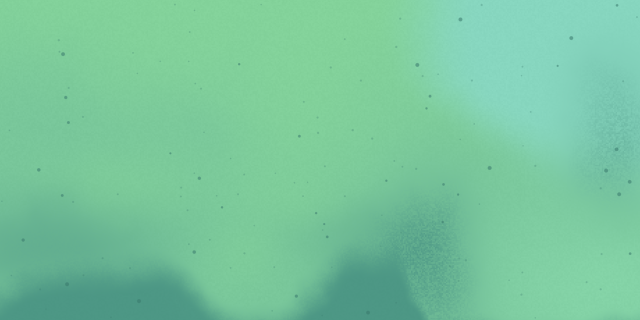
This background is drawn by a Shadertoy shader. Its source:

```glsl
// A misty wash of green paint, with an aqua glow at upper right and
// dark teal banks along the bottom. Soft gaussian blots are layered over
// a gradient, roughened by value noise, then dusted with grain and specks.

const vec3 LEAF  = vec3(0.515, 0.825, 0.605);
const vec3 SAGE  = vec3(0.465, 0.770, 0.605);
const vec3 AQUA  = vec3(0.530, 0.840, 0.750);
const vec3 MINT  = vec3(0.525, 0.835, 0.660);
const vec3 TEAL  = vec3(0.300, 0.592, 0.520);
const vec3 SPECK = vec3(0.220, 0.470, 0.420);

float hash(vec2 p) {
    vec3 q = fract(vec3(p.xyx) * 0.1031);
    q += dot(q, q.yzx + 33.33);
    return fract((q.x + q.y) * q.z);
}

float noise(vec2 p) {
    vec2 cell = floor(p), f = fract(p);
    f = f * f * (3.0 - 2.0 * f);
    float low = mix(hash(cell), hash(cell + vec2(1, 0)), f.x);
    float high = mix(hash(cell + vec2(0, 1)), hash(cell + vec2(1, 1)), f.x);
    return mix(low, high, f.y);
}

float fbm(vec2 p) {
    float sum = 0.0, weight = 0.5;
    for (int i = 0; i < 4; i++) {
        sum += weight * noise(p);
        p = mat2(1.6, 1.2, -1.2, 1.6) * p + 7.3;
        weight *= 0.5;
    }
    return sum / 0.9375;
}

// Soft elliptical spot, 1 at its centre
float blot(vec2 p, vec2 centre, vec2 radius) {
    vec2 d = (p - centre) / radius;
    return exp(-dot(d, d));
}

// Plateau between two soft ends
float plateau(float x, float start, float end, float rise, float fall) {
    return smoothstep(start - rise, start + rise, x)
         * (1.0 - smoothstep(end - fall, end + fall, x));
}

// Height of the dark banks along the bottom
float bankHeight(float x) {
    float left = plateau(x, -0.05, 0.65, 0.30, 0.14);
    float right = plateau(x, 0.96, 1.31, 0.18, 0.05);
    return -0.06 + 0.20 * left + 0.24 * right;
}

// Sparse round dots, at most one in each grid cell
float specks(vec2 p, float cells, float share) {
    vec2 g = p * cells, cell = floor(g);
    vec2 centre = 0.25 + 0.5 * vec2(hash(cell + 3.1), hash(cell + 17.7));
    float radius = mix(0.05, 0.12, hash(cell + 41.3));
    float blur = cells / iResolution.y;
    float dot1 = 1.0 - smoothstep(radius - 0.5 * blur, radius + blur, length(g - cell - centre));
    return dot1 * step(1.0 - share, hash(cell + 71.9));
}

void mainImage(out vec4 fragColor, in vec2 fragCoord) {
    vec2 p = fragCoord / iResolution.y;
    p.x *= 2.0 * iResolution.y / iResolution.x;
    float cloud = fbm(p * 5.0) - 0.5;
    float grain = noise(p * 230.0) - 0.5;
    vec2 q = p + 0.10 * vec2(cloud, fbm(p * 5.0 + 19.0) - 0.5);

    // Green gradient with paler and duller patches
    vec3 color = mix(SAGE, LEAF, smoothstep(0.25, 1.0, q.y + 0.15 * cloud));
    color = mix(color, LEAF, 0.6 * blot(q, vec2(0.93, 0.70), vec2(0.28, 0.50)));
    color = mix(color, SAGE, 0.7 * blot(q, vec2(0.08, 0.62), vec2(0.28, 0.26)));
    color = mix(color, SAGE, 0.4 * blot(q, vec2(0.62, 0.58), vec2(0.18, 0.16)));
    color = mix(color, LEAF, 0.5 * blot(q, vec2(0.40, 0.40), vec2(0.25, 0.12)));

    // Aqua glow and the mint lower right corner
    float glowEdge = 1.30 + 0.45 * smoothstep(0.85, 0.30, q.y);
    float glow = smoothstep(glowEdge - 0.14, glowEdge + 0.20, q.x) * smoothstep(0.30, 0.62, q.y);
    color = mix(color, AQUA, glow);
    color = mix(color, MINT, 0.9 * blot(q, vec2(1.90, 0.12), vec2(0.42, 0.28)));

    // Hazy shadows, rougher on the right
    float haze = 0.40 * blot(q, vec2(0.25, 0.24), vec2(0.28, 0.13))
               + 0.22 * blot(q, vec2(0.00, 0.22), vec2(0.20, 0.16))
               + 0.30 * blot(q, vec2(1.14, 0.25), vec2(0.22, 0.12));
    float rough = 0.48 * blot(q, vec2(1.34, 0.23), vec2(0.13, 0.17))
                + 0.30 * blot(q, vec2(1.38, 0.06), vec2(0.11, 0.12))
                + 0.36 * blot(q, vec2(1.92, 0.58), vec2(0.14, 0.20));
    float shade = haze * (1.0 + 0.3 * grain) + rough * (1.0 + 1.0 * grain + 0.6 * cloud);
    color = mix(color, TEAL, clamp(shade, 0.0, 1.0));

    // Dark banks with a pale puff rising between them
    float depth = bankHeight(q.x) - q.y + 0.03 * cloud + 0.02 * grain;
    color = mix(color, TEAL, smoothstep(-0.09, 0.05, depth));
    color = mix(color, LEAF, 0.45 * blot(q, vec2(0.76, 0.19), vec2(0.13, 0.13)));
    color = mix(color, LEAF, 0.35 * blot(q, vec2(0.94, 0.36), vec2(0.14, 0.10)));

    // Paper grain and scattered specks
    color += 0.018 * grain * (1.0 - 0.6 * smoothstep(0.0, 0.06, depth));
    color = mix(color, SPECK, 0.55 * specks(p, 22.0, 0.035));
    color = mix(color, SPECK, 0.30 * specks(p + 5.0, 45.0, 0.025));
    fragColor = vec4(clamp(color, 0.0, 1.0), 1.0);
}
```
